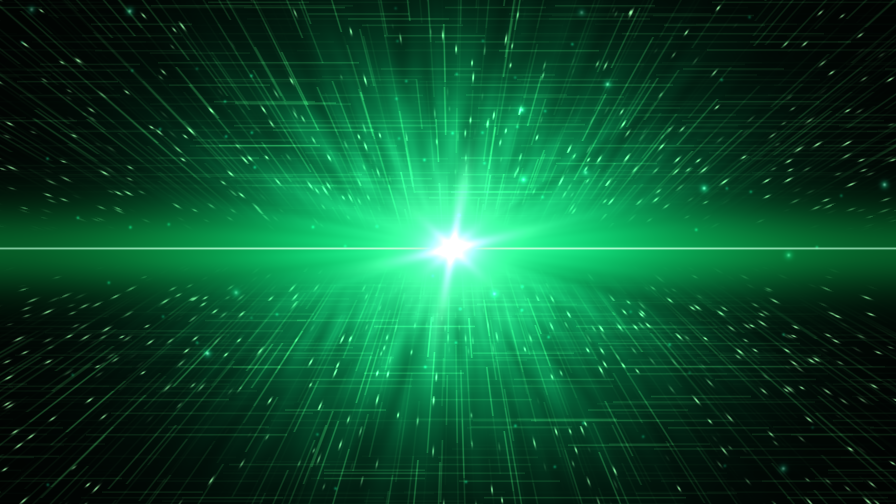
Reproduce this background procedurally as a Shadertoy shader.

```glsl
// A burst of green light on a horizon between two gridded planes.
// Glow and rays are falloffs around one centre; the planes use perspective
// with hashed line segments; sparks and stars are scattered by hashed cells.

const vec2  CENTRE      = vec2(0.898, 0.507);   // in canvas heights
const vec3  BASE        = vec3(0.002, 0.012, 0.007);
const vec3  GLOW_TINT   = vec3(0.03, 0.91, 0.52);
const vec3  BAND_TINT   = vec3(0.02, 0.42, 0.17);
const vec3  LINE_TINT   = vec3(0.13, 0.35, 0.18);
const vec3  SPARK_TINT  = vec3(0.50, 0.76, 0.52);
const vec3  STAR_TINT   = vec3(0.06, 0.68, 0.47);
const vec3  CORE_TINT   = vec3(0.85, 0.55, 0.66);
const vec2  GLOW_SIZE   = vec2(0.435, 0.352);
const float BAND_HEIGHT = 0.085;
const float PLANE_DEPTH = 0.30;                 // spreads the vanishing point
const float LINE_WIDTH  = 0.0011;
const vec4  RAY_ANGLES  = vec4(1.40, 0.22, 2.38, 0.72);
const vec4  RAY_LENGTHS = vec4(0.13, 0.14, 0.08, 0.06);
const vec4  RAY_POWERS  = vec4(0.42, 0.34, 0.20, 0.16);

float hash(vec2 p) {
    vec3 q = fract(p.xyx * 0.1031);
    q += dot(q, q.yzx + 33.33);
    return fract((q.x + q.y) * q.z);
}

vec2 gradient(vec2 cell) {
    float a = 6.28318 * hash(cell);
    return vec2(cos(a), sin(a));
}

float gradientNoise(vec2 p) {
    vec2 i = floor(p), f = p - i, e = vec2(1.0, 0.0);
    vec2 w = f * f * f * (f * (f * 6.0 - 15.0) + 10.0);
    float low  = mix(dot(gradient(i), f), dot(gradient(i + e), f - e), w.x);
    float high = mix(dot(gradient(i + e.yx), f - e.yx), dot(gradient(i + 1.0), f - 1.0), w.x);
    return mix(low, high, w.y);
}

float gauss(float x) { return exp(-x * x); }

float stroke(float dist, float width) {
    float px = 1.0 / iResolution.y;
    return 1.0 - smoothstep(max(width - px, 0.0), width + px, abs(dist));
}

// Broken lines running to the horizon, plus crossing rows
float planeLines(float x, float reach, float side) {
    float u = x / reach, depth = log(reach), lean = inversesqrt(1.0 + u * u), sum = 0.0;
    for (int i = 0; i < 3; i++) {
        float seed = side + float(i) * 131.0;
        float density = 9.0 + 6.0 * float(i);
        float column = floor(u * density);
        float offset = fract(u * density) - 0.2 - 0.6 * hash(vec2(column, seed));
        float along = depth * 6.0 + 9.0 * hash(vec2(column, seed + 5.0));
        float power = pow(hash(vec2(column + seed, floor(along))), 3.0);
        sum += power * stroke(offset * reach / density * lean, LINE_WIDTH);

        float rows = 23.0 + 8.0 * float(i);
        float row = floor(depth * rows);
        float rowPlace = (row + 0.2 + 0.6 * hash(vec2(row, seed + 9.0))) / rows;
        float cell = floor(x * 5.0 + 7.0 * hash(vec2(row, seed + 3.0)));
        float rowPower = pow(hash(vec2(cell + seed, row)), 4.0);
        sum += 0.7 * rowPower * stroke(reach - exp(rowPlace), LINE_WIDTH * 0.8);
    }
    return sum;
}

// Short bright dashes lying along the plane lines
float sparks(float x, float reach, float side) {
    float sum = 0.0, u = x / reach, lean = inversesqrt(1.0 + u * u);
    for (int i = 0; i < 2; i++) {
        float seed = side + 211.0 * float(i + 1);
        vec2 scale = vec2(23.0, 17.0) + 4.0 * float(i);
        vec2 grid = vec2(u, log(reach)) * scale;
        vec2 cell = floor(grid);
        vec2 place = 0.25 + 0.5 * vec2(hash(cell + seed), hash(cell + seed + 40.0));
        vec2 gap = (grid - cell - place) * reach / scale;
        float lit = smoothstep(0.85, 1.0, hash(cell + seed + 80.0));
        float size = 0.004 + 0.005 * hash(cell + seed + 60.0);
        sum += lit * stroke(gap.x * lean, 0.0013) * gauss(gap.y / (lean * size));
    }
    return sum;
}

// x: soft halo, y: hot point
vec2 stars(vec2 p, float cells, float chance, float size) {
    vec2 cell = floor(p * cells);
    vec2 place = 0.25 + 0.5 * vec2(hash(cell + 12.0), hash(cell + 47.0));
    float dist = length(p * cells - cell - place) / cells;
    float lit = step(1.0 - chance, hash(cell + 93.0)) * (0.4 + 0.6 * hash(cell + 71.0));
    return lit * vec2(gauss(dist / size), gauss(dist / (size * 0.38)));
}

void mainImage(out vec4 fragColor, in vec2 fragCoord) {
    vec2 uv = fragCoord / iResolution.y;
    vec2 p = uv - CENTRE;
    float r = max(length(p), 0.0001);
    float d = abs(p.y), reach = d + PLANE_DEPTH, side = p.y > 0.0 ? 17.0 : 61.0;

    // Main glow, streaked by beams and plane haze, and the horizon band
    float beams = gradientNoise(p / r * 5.0 + 3.7) + 0.5 * gradientNoise(p / r * 13.0 + 8.1);
    float haze = gradientNoise(vec2(p.x / reach * 19.0, log(reach) * 4.0) + side);
    float glow = gauss(length(p / GLOW_SIZE));
    glow *= 1.0 + 0.28 * beams * smoothstep(0.06, 0.3, r) + 0.3 * haze * smoothstep(0.03, 0.2, d);
    float band = gauss(p.y / BAND_HEIGHT) * (1.0 - 0.2 * smoothstep(0.5, 0.9, abs(p.x)));
    vec3 col = BASE + GLOW_TINT * glow + BAND_TINT * band * (1.0 - 0.8 * min(glow, 1.0));
    col += vec3(0.15, 0.0, 0.06) * pow(glow, 4.0);

    // Plane lines, dashes and stars
    float fade = (0.3 + 0.7 * gauss(r / 0.65)) * smoothstep(0.01, 0.17, d - 0.1 * abs(p.x));
    col += LINE_TINT * planeLines(p.x, reach, side) * fade * (1.0 - 0.3 * min(glow, 1.0));
    float clear = smoothstep(0.1, 0.3, r) * smoothstep(0.03, 0.13, d);
    col += SPARK_TINT * sparks(p.x, reach, side) * clear;
    vec2 big = stars(uv, 5.5, 0.24, 0.008), small = stars(uv + 3.0, 17.0, 0.12, 0.003);
    col += STAR_TINT * (big.x * 0.6 + small.x * 0.5) + 0.45 * big.y;

    // White core with a few tapered rays
    float white = 0.75 * gauss(length(p / vec2(0.048, 0.032))) + 0.27 * gauss(r / 0.11);
    for (int i = 0; i < 4; i++) {
        vec2 axis = vec2(cos(RAY_ANGLES[i]), sin(RAY_ANGLES[i]));
        float along = dot(p, axis), across = dot(p, vec2(-axis.y, axis.x));
        float taper = gauss(across / (0.006 + 0.05 * abs(along)));
        white += RAY_POWERS[i] * taper * gauss(along / RAY_LENGTHS[i]);
    }
    col += white * CORE_TINT;

    // Thin horizon line
    float horizon = stroke(p.y, 0.0016) * (0.62 + 0.38 * gauss(p.x / 0.55));
    col = max(col, mix(col, vec3(0.74, 1.0, 0.85), horizon));
    fragColor = vec4(clamp(col, 0.0, 1.0), 1.0);
}
```
